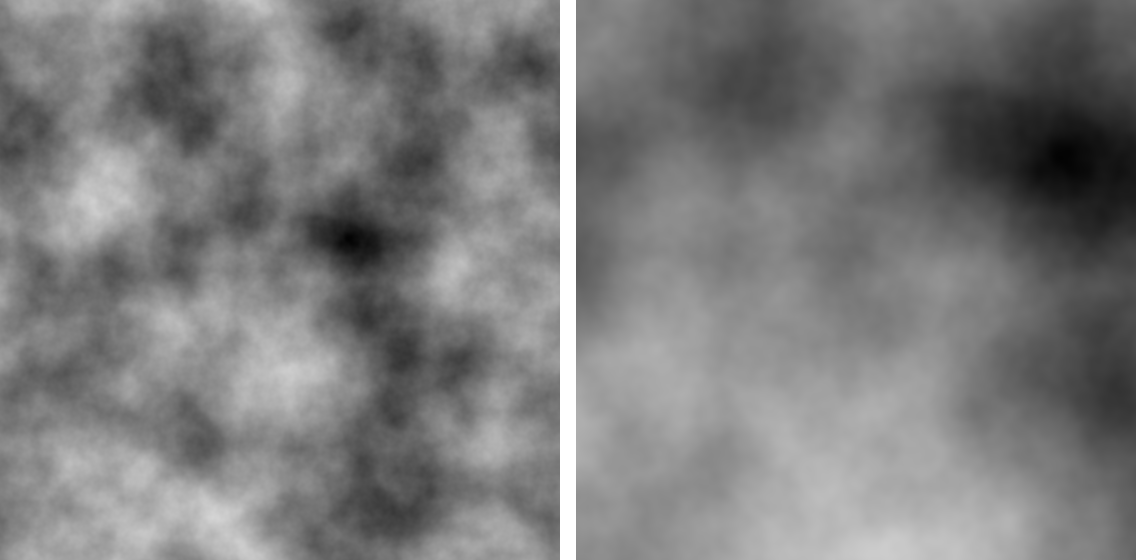
Left, the full canvas; right, a detail of the centre.
Give the GLSL for this texture, as a Shadertoy shader.

```glsl
// Soft grey clouds that tile: fractal gradient noise on wrapping lattices.
// Each octave doubles the cell count, halves the strength and is shifted,
// so that the lattices of the octaves do not line up.

// Unit gradient of a lattice corner; corners repeat after `cells` steps.
// Neighbours take turns between the two axes, so no direction dominates.
vec2 cornerGradient(vec2 corner, float cells, float seed) {
    corner = mod(corner, cells);
    float h = fract(sin(dot(corner, vec2(127.1, 311.7)) + seed * 53.3) * 43758.5453);
    float side = step(0.5, h);
    float jitter = fract(h * 2.0) - 0.5;
    float turn = mod(corner.x + corner.y, 2.0) + 2.0 * side + jitter;
    float angle = 1.5707963 * turn + 0.4;
    return vec2(cos(angle), sin(angle));
}

// Gradient noise around zero, periodic over `cells` units.
float gradientNoise(vec2 p, float cells, float seed) {
    vec2 cell = floor(p);
    vec2 f = p - cell;
    vec2 blend = f * f * f * (f * (f * 6.0 - 15.0) + 10.0);
    vec2 right = vec2(1.0, 0.0);
    vec2 up = vec2(0.0, 1.0);
    float a = dot(cornerGradient(cell, cells, seed), f);
    float b = dot(cornerGradient(cell + right, cells, seed), f - right);
    float c = dot(cornerGradient(cell + up, cells, seed), f - up);
    float d = dot(cornerGradient(cell + 1.0, cells, seed), f - 1.0);
    return mix(mix(a, b, blend.x), mix(c, d, blend.x), blend.y);
}

// Sum of octaves: a weak broad drift, strong billows, then faint mottling.
float clouds(vec2 uv) {
    float sum = 0.0;
    float cells = 2.0;
    for (int octave = 0; octave < 7; octave++) {
        float seed = float(octave) + 1.0;
        float strength = octave == 0 ? 0.4 : 4.0 / cells;
        vec2 shift = seed * vec2(0.37, 0.61);
        sum += strength * gradientNoise(uv * cells + shift, cells, seed);
        cells *= 2.0;
    }
    return sum;
}

void mainImage(out vec4 fragColor, in vec2 fragCoord) {
    vec2 uv = fragCoord / iResolution.xy;
    float grey = 0.495 + 0.49 * clouds(uv);
    fragColor = vec4(vec3(clamp(grey, 0.0, 1.0)), 1.0);
}
```
